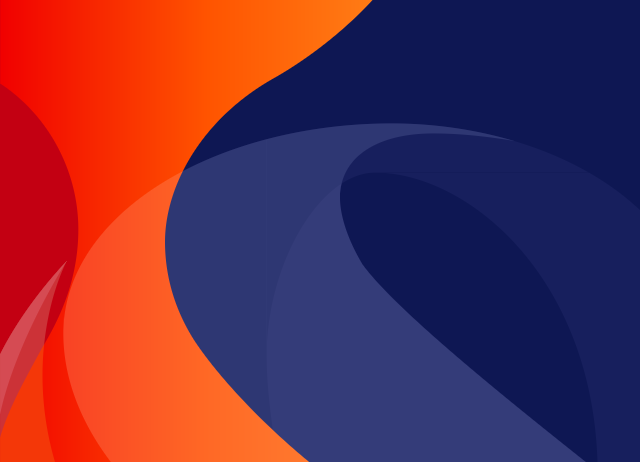
Reproduce this background procedurally as a Shadertoy shader.

```glsl
// Draws overlapping curved panels: an orange sweep, a crimson lobe and pale veils on navy.

const vec2 CANVAS = vec2(7.68, 5.54);

vec2 bezier(vec2 a, vec2 b, vec2 c, vec2 d, float t) {
    float s = 1.0 - t;
    return s*s*s*a + 3.0*s*s*t*b + 3.0*s*t*t*c + t*t*t*d;
}

// Signed distance, positive to the right of a curve whose y always grows.
// Beyond its ends the curve continues as a vertical line.
float rightOf(vec2 p, vec2 a, vec2 b, vec2 c, vec2 d) {
    float lo = 0.0, hi = 1.0;
    for (int i = 0; i < 18; i++) {
        float mid = 0.5 * (lo + hi);
        if (bezier(a, b, c, d, mid).y < p.y) lo = mid; else hi = mid;
    }
    float t = 0.5 * (lo + hi), s = 1.0 - t;
    vec2 tangent = s*s*(b - a) + 2.0*s*t*(c - b) + t*t*(d - c);
    return (p.x - bezier(a, b, c, d, t).x) * tangent.y / length(tangent);
}

// The same test for a curve whose x always grows; positive below it.
float below(vec2 p, vec2 a, vec2 b, vec2 c, vec2 d) {
    return rightOf(p.yx, a.yx, b.yx, c.yx, d.yx);
}

float cover(float dist, float pixel) {
    return clamp(dist / pixel + 0.5, 0.0, 1.0);
}

// Winding border between the orange sweep and the navy field
float navyField(vec2 p) {
    if (p.y < 0.93) return rightOf(p, vec2(4.47, 0), vec2(4.15, 0.35), vec2(3.72, 0.69), vec2(3.3, 0.93));
    if (p.y < 2.9) return rightOf(p, vec2(3.3, 0.93), vec2(2.4, 1.43), vec2(1.98, 2.25), vec2(1.98, 2.9));
    if (p.y < 4.08) return rightOf(p, vec2(1.98, 2.9), vec2(1.98, 3.35), vec2(2.12, 3.75), vec2(2.33, 4.08));
    return rightOf(p, vec2(2.33, 4.08), vec2(2.62, 4.52), vec2(3.15, 5.08), vec2(3.71, 5.54));
}

// Large arch that carries the veils
float outerArch(vec2 p) {
    float roofLeft = below(p, vec2(0.76, 4), vec2(0.76, 2.55), vec2(2.6, 1.48), vec2(4.7, 1.48));
    float roofRight = below(p, vec2(4.7, 1.48), vec2(5.8, 1.48), vec2(6.95, 1.83), vec2(7.68, 2.52));
    float leg = rightOf(p, vec2(0.76, 4), vec2(0.76, 4.55), vec2(0.98, 5.08), vec2(1.33, 5.54));
    return min(leg, min(roofLeft, roofRight));
}

// Smaller arch nested inside
float innerArch(vec2 p) {
    float roof = below(p, vec2(3.2, 4.27), vec2(3.2, 3.15), vec2(3.85, 2.07), vec2(4.5, 2.07));
    float leg = rightOf(p, vec2(3.2, 4.27), vec2(3.2, 4.6), vec2(3.24, 4.95), vec2(3.33, 5.54));
    float flank = -rightOf(p, vec2(4.5, 2.07), vec2(5.6, 2.07), vec2(7.1, 3.3), vec2(7.17, 5.54));
    return min(flank, min(roof, leg));
}

// Rounded hollow cut out of the pale veil
float hollow(vec2 p) {
    float roofLeft = below(p, vec2(4.08, 2.37), vec2(4.08, 1.9), vec2(4.5, 1.6), vec2(5.2, 1.6));
    float roofRight = below(p, vec2(5.2, 1.6), vec2(5.55, 1.6), vec2(5.9, 1.645), vec2(6.17, 1.69));
    float edge = p.y < 3.17
        ? rightOf(p, vec2(4.08, 2.37), vec2(4.08, 2.62), vec2(4.2, 2.92), vec2(4.35, 3.17))
        : rightOf(p, vec2(4.35, 3.17), vec2(4.75, 3.72), vec2(6.1, 4.8), vec2(7.03, 5.54));
    return min(edge, min(roofLeft, roofRight));
}

// Crimson lobe on the left side
float lobe(vec2 p) {
    if (p.y < 2.75) return -rightOf(p, vec2(0, 1), vec2(0.58, 1.38), vec2(0.94, 2.05), vec2(0.94, 2.75));
    if (p.y < 4.18) return -rightOf(p, vec2(0.94, 2.75), vec2(0.94, 3.4), vec2(0.68, 3.88), vec2(0.5, 4.18));
    return -rightOf(p, vec2(0.5, 4.18), vec2(0.3, 4.55), vec2(0.1, 4.9), vec2(0, 5.25));
}

// Pointed leaf: overall shape in x, its bright upper blade in y
vec2 leaf(vec2 p) {
    vec2 tip = vec2(0.8, 3.13);
    float upper = rightOf(p, tip, vec2(0.5, 3.45), vec2(0.2, 3.85), vec2(0, 4.25));
    float middle = -rightOf(p, tip, vec2(0.45, 3.7), vec2(0.12, 4.4), vec2(0, 4.97));
    float lower = p.y < 4.5
        ? -rightOf(p, tip, vec2(0.62, 3.5), vec2(0.51, 4.0), vec2(0.51, 4.5))
        : -rightOf(p, vec2(0.51, 4.5), vec2(0.51, 4.85), vec2(0.56, 5.2), vec2(0.66, 5.54));
    float top = p.y - tip.y;
    return vec2(min(top, min(upper, lower)), min(top, min(upper, middle)));
}

void mainImage(out vec4 fragColor, in vec2 fragCoord) {
    // Canvas coordinates with y running down
    vec2 p = fragCoord / iResolution.xy * CANVAS;
    p.y = CANVAS.y - p.y;
    float pixel = CANVAS.y / iResolution.y;

    float arch = cover(outerArch(p), pixel);
    float inner = cover(innerArch(p), pixel);
    float veil = arch * (1.0 - cover(hollow(p), pixel));

    // Warm side: gradient, veil, lobe and leaf
    vec3 warm = mix(vec3(0.945, 0.0, 0.0), vec3(1.0, 0.33, 0.0), clamp(p.x / 2.5, 0.0, 1.0));
    warm = mix(warm, vec3(1.0, 0.48, 0.08), clamp((p.x - 2.5) / 1.9, 0.0, 1.0));
    warm = mix(warm, vec3(1.0, 0.56, 0.42), 0.35 * veil);
    float crimson = cover(lobe(p), pixel);
    warm = mix(warm, vec3(0.765, 0.0, 0.07), crimson);
    vec2 blades = leaf(p);
    vec3 leafColor = mix(vec3(0.955, 0.215, 0.03), vec3(0.8, 0.195, 0.215), crimson);
    warm = mix(warm, leafColor, cover(blades.x, pixel));
    warm = mix(warm, vec3(0.835, 0.295, 0.325), cover(blades.y, pixel));

    // Cool side: navy, faint ring and two veil tones
    vec3 navy = vec3(0.055, 0.09, 0.325);
    vec3 cool = mix(navy, vec3(0.09, 0.122, 0.365), arch * (1.0 - inner));
    vec3 veilColor = mix(vec3(0.182, 0.215, 0.45), vec3(0.205, 0.235, 0.475), inner);
    cool = mix(cool, veilColor, veil);

    fragColor = vec4(mix(warm, cool, cover(navyField(p), pixel)), 1.0);
}
```
